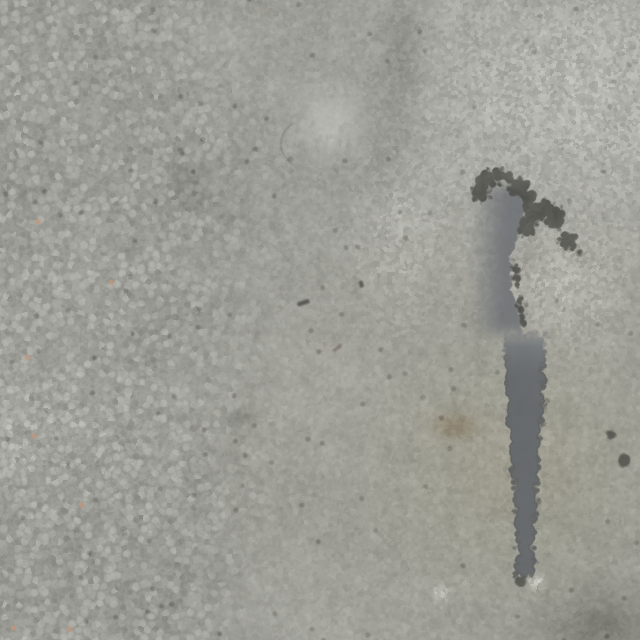
This texture is drawn by a Shadertoy shader. Its source:

```glsl
// Weathered concrete with a long damp streak, a pale scuff and loose grit.
// Cellular noise makes the gravel and ragged wet edges, layered sines the
// broad mottling, and soft elliptical glows place the tonal patches.

const vec3 CONCRETE = vec3(0.622, 0.622, 0.598);
const vec3 WET      = vec3(0.405, 0.418, 0.428);
const vec3 WET_RIM  = vec3(0.315, 0.315, 0.295);
const vec3 PINK     = vec3(0.76, 0.59, 0.49);
const float COARSE_CELLS = 88.0;
const float FINE_CELLS   = 170.0;
const float MOTTLE_GAIN  = 0.020;
const float EDGE_ROUGH   = 0.012;
const int   CAP_BLOBS    = 10;

float hash(vec2 p) {
    vec3 q = fract(vec3(p.xyx) * 0.1031);
    q += dot(q, q.yzx + 33.33);
    return fract((q.x + q.y) * q.z);
}

// Distance to the nearest cell point, and that cell's random value.
vec2 cells(vec2 p) {
    vec2 home = floor(p), best = vec2(9.0, 0.0);
    for (int j = -1; j <= 1; j++)
    for (int i = -1; i <= 1; i++) {
        vec2 c = home + vec2(i, j);
        vec2 d = c + vec2(hash(c), hash(c + 57.3)) - p;
        float r = length(d);
        if (r < best.x) best = vec2(r, hash(c + 19.7));
    }
    return best;
}

// Rotated, warped sine layers in about -1..1.
float mottle(vec2 p) {
    float sum = 0.0, gain = 0.5;
    for (int i = 0; i < 6; i++) {
        p = mat2(0.8, -0.6, 0.6, 0.8) * p * 1.75 + 1.7;
        p += 0.7 * sin(p.yx * 0.8 + float(i));
        sum += gain * sin(p.x) * sin(p.y);
        gain *= 0.68;
    }
    return sum;
}

float glow(vec2 p, vec2 center, vec2 radius) {
    vec2 q = (p - center) / radius;
    return exp(-dot(q, q));
}

float fill(float d, float soft) { return 1.0 - smoothstep(-soft, soft, d); }

float capsule(vec2 p, vec2 a, vec2 b, float r) {
    vec2 d = b - a;
    return length(p - a - d * clamp(dot(p - a, d) / dot(d, d), 0.0, 1.0)) - r;
}

// Ragged chain of dark blobs along a bent path at the top of the streak.
float capDistance(vec2 p) {
    float d = 1.0;
    for (int i = 0; i < CAP_BLOBS; i++) {
        float t = float(i) / float(CAP_BLOBS - 1);
        vec2 c = mix(mix(vec2(0.748, 0.703), vec2(0.782, 0.764), t),
                     mix(vec2(0.782, 0.764), vec2(0.893, 0.624), t), t);
        c += 0.010 * (vec2(hash(vec2(i, 3)), hash(vec2(i, 8))) - 0.5);
        d = min(d, length(p - c) - mix(0.011, 0.017, hash(vec2(i, 5))));
    }
    return min(d, capsule(p, vec2(0.830, 0.675), vec2(0.822, 0.645), 0.014));
}

void mainImage(out vec4 fragColor, in vec2 fragCoord) {
    vec2 p = fragCoord / iResolution.xy;
    float aa = 1.0 / iResolution.y;
    vec2 coarse = cells(p * COARSE_CELLS);
    vec2 fine = cells(p * FINE_CELLS + 31.0);
    vec2 grit = cells(p * 34.0 + 7.0);
    float broad = mottle(p * 5.0);
    float small = mottle(p * 31.0 + 4.0);

    // Broad light and dark patches
    float pale = 0.075 * glow(p, vec2(0.90, 0.86), vec2(0.24, 0.20))
               + 0.055 * glow(p, vec2(0.625, 0.62), vec2(0.06, 0.10))
               + 0.070 * glow(p, vec2(0.88, 0.55), vec2(0.09, 0.08))
               + 0.030 * glow(p, vec2(0.06, 0.32), vec2(0.16, 0.12));
    float scuff = glow(p + 0.008 * small, vec2(0.522, 0.808), vec2(0.055, 0.046));
    float shade = 0.065 * glow(p, vec2(0.625, 0.93), vec2(0.035, 0.12))
                + 0.045 * glow(p, vec2(0.59, 0.77), vec2(0.06, 0.08))
                + 0.060 * glow(p, vec2(0.297, 0.71), vec2(0.025, 0.03))
                + 0.065 * glow(p, vec2(0.378, 0.348), vec2(0.022, 0.016))
                + 0.120 * glow(p, vec2(0.94, 0.02), vec2(0.09, 0.05));
    float warm = glow(p, vec2(0.80, 0.27), vec2(0.24, 0.22));
    vec3 col = CONCRETE + pale + 0.105 * scuff - shade;
    col += MOTTLE_GAIN * (broad + small) - vec3(0.0, 0.005, 0.032) * warm;
    col -= vec3(0.07, 0.10, 0.13) * glow(p, vec2(0.71, 0.333), vec2(0.034, 0.020));

    // Gravel: coarse at the left, worn in the middle, chalky at the right
    float left = 1.0 - smoothstep(0.20, 0.50, p.x + 0.05 * broad);
    float chalk = clamp(pale * 13.0, 0.0, 1.0);
    float stone = (coarse.y - 0.5) * (1.0 - smoothstep(0.25, 0.75, coarse.x));
    col += stone * mix(0.045, 0.14, left) - 0.05 * left * smoothstep(0.45, 0.9, coarse.x);
    col += (fine.y - 0.5) * mix(0.038, 0.115, chalk) * (1.0 - 0.6 * scuff);
    float pit = step(0.88, grit.y) * fill(grit.x - 0.13, 0.08);
    col -= 0.11 * pit * (1.0 - scuff);
    float pebble = step(0.965, hash(vec2(grit.y * 91.0, 2.0))) * fill(grit.x - 0.14, 0.05);
    col = mix(col, PINK, 0.75 * pebble * (1.0 - smoothstep(0.3, 0.45, p.x)));

    // Damp streak: soft upper smear, then a tapering column
    float rough = EDGE_ROUGH * (coarse.x - 0.5) + 0.004 * small;
    float smearRight = 0.800 + 0.026 * smoothstep(0.60, 0.67, p.y)
                     + 0.018 * (1.0 - smoothstep(0.48, 0.56, p.y));
    float smear = smoothstep(0.725, 0.795, p.x + 0.03 * (0.58 - p.y))
                * fill(p.x - smearRight + rough, 0.003)
                * smoothstep(0.46, 0.50, p.y) * (1.0 - smoothstep(0.69, 0.73, p.y));
    col = mix(col, WET + 0.035, 0.90 * smear);
    float halfWidth = mix(0.013, 0.031, smoothstep(0.10, 0.45, p.y));
    float column = max(abs(p.x - 0.821) - halfWidth, abs(p.y - 0.29) - 0.188) + rough;
    col = mix(col, WET + 0.07 * smoothstep(0.40, 0.48, p.y) + 0.008 * small,
              fill(column, 0.002 + aa) * (1.0 - 0.5 * smoothstep(0.455, 0.48, p.y)));
    float rim = fill(abs(column + 0.002) - 0.002, 0.003) * (1.0 - smoothstep(0.42, 0.47, p.y));
    col = mix(col, WET_RIM + 0.03, 0.5 * rim);
    float neck = capsule(p, vec2(0.805, 0.58), vec2(0.818, 0.49), 0.003) + rough;
    float cap = min(capDistance(p) + rough, neck);
    col = mix(col, WET_RIM + 0.05 * small, 0.85 * fill(cap, 0.002 + aa));

    // Stray drips, chips and the pale crumbs below the streak
    float drip = min(length(p - vec2(0.975, 0.280)) - 0.010, length(p - vec2(0.955, 0.321)) - 0.006);
    drip = min(drip, length(p - vec2(0.814, 0.091)) - 0.008);
    drip = min(drip, length(p - vec2(0.905, 0.605)) - 0.004) + 0.3 * rough;
    float chip = min(capsule(p, vec2(0.468, 0.525), vec2(0.480, 0.529), 0.0035),
                     capsule(p, vec2(0.565, 0.554), vec2(0.564, 0.558), 0.003));
    col = mix(col, WET_RIM, 0.85 * fill(min(drip, chip), 0.0015 + aa));
    float brown = capsule(p, vec2(0.523, 0.453), vec2(0.531, 0.459), 0.002);
    col = mix(col, vec3(0.43, 0.39, 0.34), 0.7 * fill(brown, 0.002 + aa));
    float arc = max(abs(length(p - vec2(0.475, 0.775)) - 0.036), p.x - 0.455);
    col -= 0.10 * fill(arc - 0.001, 0.0015 + aa);
    float crumbs = glow(p, vec2(0.838, 0.090), vec2(0.014, 0.011))
                 + glow(p, vec2(0.688, 0.072), vec2(0.010, 0.014));
    col += 0.14 * crumbs * (0.5 + fine.y);
    fragColor = vec4(clamp(col, 0.0, 1.0), 1.0);
}
```
